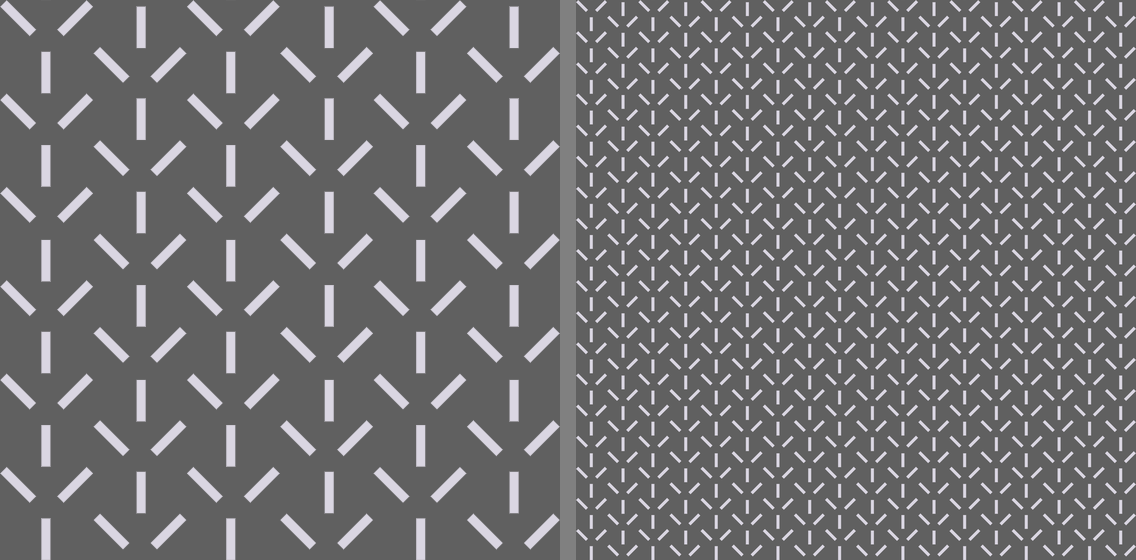
Left: one tile. Right: repeated 3 by 3.
Write a three.js fragment shader that draws this pattern.

```glsl
// Pale dashes on grey: each cell holds two slanted dashes over an upright one.
// Square cells stand in columns, every other column dropped by half a cell;
// the upright dashes drift a little by column and row. All indices wrap.

varying vec2 vUv;

const float CELLS = 6.0;                             // columns and rows of cells
const vec3 GROUND = vec3(0.376, 0.376, 0.376);
const vec3 DASH = vec3(0.855, 0.839, 0.886);

// Lengths in cells, measured from the top left of a cell
const vec2 HALF_SIZE = vec2(0.0485, 0.2225);         // half width, half length
const vec2 SLANT_CENTRE = vec2(0.305, 0.195);        // x is the distance from mid cell
const vec2 UPRIGHT_CENTRE = vec2(0.5, 0.777);
const vec3 EVEN_DRIFT = vec3(-0.008, -0.027, 0.008); // sideways, columns 0, 2, 4
const vec3 ODD_DRIFT = vec3(0.012, 0.027, 0.008);    // sideways, columns 1, 3, 5
const float ROW_DRIFT = 0.016;                       // downward, in some rows

float boxDistance(vec2 p, vec2 halfSize) {
  vec2 d = abs(p) - halfSize;
  return length(max(d, 0.0)) + min(max(d.x, d.y), 0.0);
}

// Mirrored pair of dashes leaning outward at 45 degrees
float slantedPair(vec2 p) {
  vec2 q = vec2(abs(p.x - 0.5), p.y) - SLANT_CENTRE;
  vec2 turned = vec2(q.x + q.y, q.x - q.y) * sqrt(0.5);
  return boxDistance(turned, HALF_SIZE);
}

vec2 uprightDrift(float column, float row, float odd) {
  float pair = floor(column * 0.5);
  vec3 pick = vec3(equal(vec3(pair), vec3(0.0, 1.0, 2.0)));
  float sideways = dot(pick, mix(EVEN_DRIFT, ODD_DRIFT, odd));
  float wrapped = mod(row, CELLS);
  bool lowered = odd > 0.5 ? (wrapped == 3.0 || wrapped == 5.0) : wrapped == 2.0;
  return vec2(sideways, lowered ? ROW_DRIFT : 0.0);
}

void main() {
  // Cell coordinates, y running down
  vec2 p = vec2(vUv.x, 1.0 - vUv.y) * CELLS;
  float column = mod(floor(p.x), CELLS);
  float odd = mod(column, 2.0);
  p.y -= 0.5 * odd;
  float row = floor(p.y);

  // Nearest dash, checking the rows above and below for overhang
  float dist = 1.0;
  for (int i = -1; i <= 1; i++) {
    float r = row + float(i);
    vec2 local = vec2(fract(p.x), p.y - r);
    vec2 centre = UPRIGHT_CENTRE + uprightDrift(column, r, odd);
    dist = min(dist, slantedPair(local));
    dist = min(dist, boxDistance(local - centre, HALF_SIZE));
  }

  // Smooth edge about one pixel wide
  float soft = 0.7 * CELLS * fwidth(vUv.x);
  float ink = 1.0 - smoothstep(-soft, soft, dist);
  gl_FragColor = vec4(mix(GROUND, DASH, ink), 1.0);
}
```
